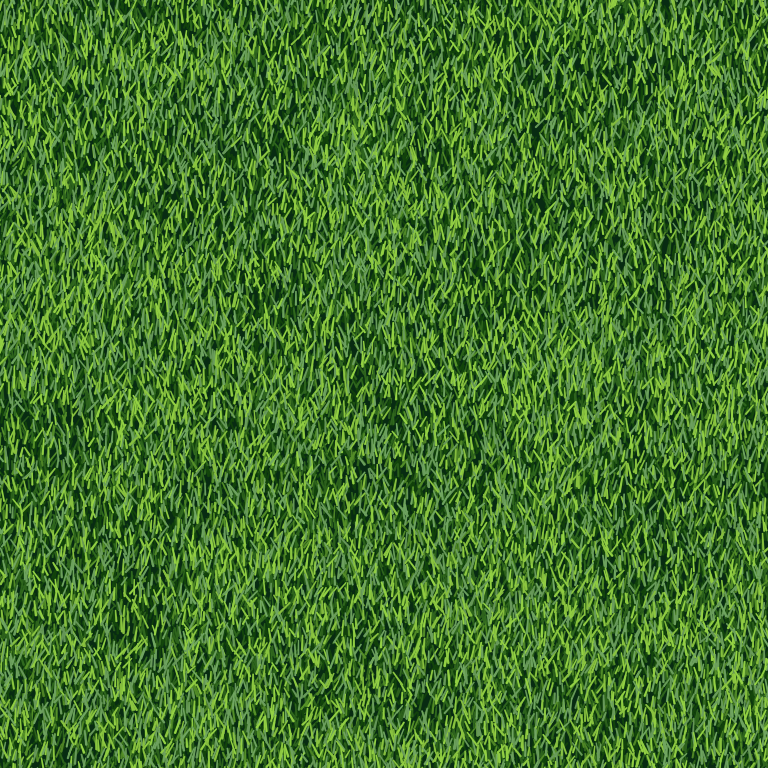
Reproduce this texture procedurally as a WebGL 2 fragment shader.

```glsl
#version 300 es
precision highp float;
precision highp int;

uniform vec2 u_resolution;
out vec4 fragColor;

// Colours, from the ground up to the lit blades
const vec3 SOIL = vec3(0.03, 0.17, 0.07);
const vec3 SHADE = vec3(0.07, 0.26, 0.04);
const vec3 MOSS = vec3(0.18, 0.39, 0.11);
const vec3 LEAF = vec3(0.32, 0.54, 0.15);
const vec3 PALE = vec3(0.42, 0.62, 0.36);
const vec3 LIME = vec3(0.55, 0.78, 0.25);

// Layers, drawn from back to front
const int SHADE_LAYERS = 3;
const int MIDDLE_LAYERS = 2;
const int LIGHT_LAYERS = 2;
const int LAYERS = SHADE_LAYERS + MIDDLE_LAYERS + LIGHT_LAYERS;

// Blades, in canvas heights and radians
const vec2 GRID = vec2(108.0, 70.0);
const vec2 HALF_LENGTH = vec2(0.0050, 0.0102);
const vec2 HALF_WIDTH = vec2(0.0012, 0.0017);
const float TIP_WIDTH = 0.7;
const float MAX_LEAN = 0.85;
const float LEAN_BIAS = 0.05;
const float DENSITY = 0.69;
const float PATCHINESS = 0.38;
const float PATCH_SCALE = 11.0;
const float EDGE_SOFTNESS = 0.65;

// Integer hash giving three values from 0 to 1
vec3 hash3(ivec3 key) {
    uvec3 v = uvec3(key) * 1664525u + 1013904223u;
    v.x += v.y * v.z;
    v.y += v.z * v.x;
    v.z += v.x * v.y;
    v ^= v >> 16u;
    v.x += v.y * v.z;
    v.y += v.z * v.x;
    v.z += v.x * v.y;
    return vec3(v >> 8u) / 16777216.0;
}

float valueNoise(vec2 p) {
    ivec2 i = ivec2(floor(p));
    vec2 f = fract(p);
    f = f * f * (3.0 - 2.0 * f);
    float a = hash3(ivec3(i, 99)).x;
    float b = hash3(ivec3(i + ivec2(1, 0), 99)).x;
    float c = hash3(ivec3(i + ivec2(0, 1), 99)).x;
    float d = hash3(ivec3(i + ivec2(1, 1), 99)).x;
    return mix(mix(a, b, f.x), mix(c, d, f.x), f.y);
}

// Signed distance to a rounded blade that narrows towards its tip
float bladeDistance(vec2 p, vec2 direction, float halfLength, float halfWidth) {
    float along = clamp(dot(p, direction), -halfLength, halfLength);
    float t = 0.5 + 0.5 * along / halfLength;
    return length(p - direction * along) - halfWidth * mix(1.0, TIP_WIDTH, t);
}

vec3 bladeColour(int layer, float pick) {
    if (layer < SHADE_LAYERS) return pick < 0.85 ? SHADE : MOSS;
    if (layer < SHADE_LAYERS + MIDDLE_LAYERS) return pick < 0.62 ? MOSS : LEAF;
    return pick < 0.54 ? LIME : PALE;
}

// Paints one layer of scattered blades over the given colour
vec3 paintLayer(vec3 colour, vec2 uv, int layer, float edge) {
    vec2 shift = fract(float(layer) * vec2(0.37, 0.61));
    ivec2 home = ivec2(floor(uv * GRID + shift));
    for (int y = 1; y >= -1; y--) {
        for (int x = -1; x <= 1; x++) {
            ivec2 cell = home + ivec2(x, y);
            vec3 place = hash3(ivec3(cell, layer));
            vec3 form = hash3(ivec3(cell, layer + LAYERS));
            vec3 look = hash3(ivec3(cell, layer + 2 * LAYERS));

            // Patches thin out or thicken the turf
            vec2 centre = (vec2(cell) + place.xy - shift) / GRID;
            float patchy = valueNoise(centre * PATCH_SCALE) - 0.5;
            if (place.z > DENSITY + PATCHINESS * patchy) continue;

            float lean = (form.x + form.y - 1.0) * MAX_LEAN + LEAN_BIAS;
            vec2 direction = vec2(sin(lean), cos(lean));
            float halfLength = mix(HALF_LENGTH.x, HALF_LENGTH.y, form.z);
            float halfWidth = mix(HALF_WIDTH.x, HALF_WIDTH.y, look.x);
            float d = bladeDistance(uv - centre, direction, halfLength, halfWidth);
            float cover = 1.0 - smoothstep(-edge, edge, d);
            vec3 tint = bladeColour(layer, look.y) * mix(0.94, 1.06, look.z);
            colour = mix(colour, tint, cover);
        }
    }
    return colour;
}

void main() {
    vec2 uv = gl_FragCoord.xy / u_resolution.y;
    float edge = EDGE_SOFTNESS / u_resolution.y;
    vec3 colour = SOIL;
    for (int layer = 0; layer < LAYERS; layer++) {
        colour = paintLayer(colour, uv, layer, edge);
    }
    fragColor = vec4(colour, 1.0);
}
```
